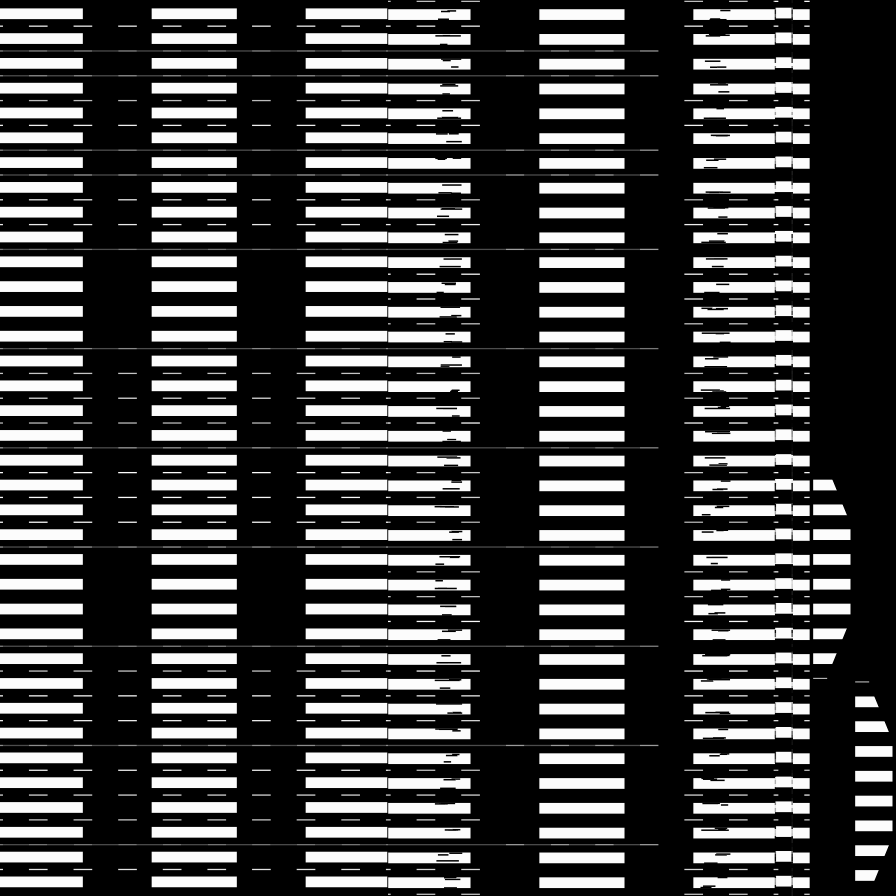
Reproduce this pattern procedurally as a WebGL 2 fragment shader.

```glsl
#version 300 es
precision highp float;
// White bars in 36 rows on black, built from a column tile laid side by side.
// Thin broken scan lines run between the rows; torn edges and seams add wear,
// and two bevelled stacks of short bars stand at the lower right.

#define GRID 768.0         // design units across the canvas
#define ROW_PITCH 21.26    // distance between bar rows
#define FIRST_ROW 11.8     // centre of the top row, from the top
#define BAR_HALF 4.6       // half the height of a bar
#define TILE_WIDTH 332.3
#define COLUMN_PITCH 132.0
#define COLUMN_WIDTH 73.0
#define FIELD_END 694.0    // right end of the tiled field
#define DASH_PITCH 38.25
#define DASH_WIDTH 16.0
#define DASH_HEIGHT 1.1

uniform vec2 u_resolution;
out vec4 fragColor;

float pixelSize;

float hash(vec2 p) {
  vec3 q = fract(vec3(p.xyx) * 0.1031);
  q += dot(q, q.yzx + 33.33);
  return fract((q.x + q.y) * q.z);
}

// Box-filtered coverage of the interval from a to b.
float span(float x, float a, float b) {
  float h = 0.5 * pixelSize;
  return max(0.0, min(b, x + h) - max(a, x - h)) / pixelSize;
}

float band(float x, float halfWidth) {
  return span(x, -halfWidth, halfWidth);
}

// Signed distance from the nearest row centre.
float rowOffset(float y) {
  return mod(y - FIRST_ROW + 0.5 * ROW_PITCH, ROW_PITCH) - 0.5 * ROW_PITCH;
}

// Short ragged cuts near the upper or lower edge of a bar.
float tears(float x, float y, float row, float start, float end) {
  float cut = 0.0;
  for (int i = 0; i < 3; i++) {
    vec2 seed = vec2(row + 7.0, start + float(i) * 13.0);
    float a = mix(start, end - 8.0, hash(seed));
    float b = mix(a + 6.0, end, hash(seed + 3.7));
    float side = hash(seed + 5.3) < 0.6 ? -1.0 : 1.0;
    float level = side * mix(2.4, 4.6, hash(seed + 9.1));
    cut = max(cut, span(x, a, b) * band(y - level, 0.65));
  }
  return cut;
}

// Bars of the tiled field with its seams and tears.
float barField(vec2 p, float tile, float local) {
  float shift = tile < 0.5 ? 0.0 : 0.7;
  if (tile > 1.5 && p.x < 680.0) shift = -0.6;
  float y = rowOffset(p.y - shift);
  float row = floor((p.y - shift - FIRST_ROW) / ROW_PITCH + 0.5);
  float x = mod(local + 2.0 + 20.0, COLUMN_PITCH) - 20.0;
  float bars = span(x, 0.0, COLUMN_WIDTH) * band(y, BAR_HALF);
  if (tile > 0.5 && tile < 1.5) {
    bars *= 1.0 - tears(local, y, row, 40.0, 64.0);
    bars *= 1.0 - tears(local, y, row, 268.0, 294.0);
  }
  float seams = 0.8 * band(p.x - TILE_WIDTH, 0.5);
  float wear = hash(vec2(floor(p.y / 3.0), 4.0));
  seams += wear * (band(p.x - 2.0 * TILE_WIDTH, 0.6) + band(p.x - 679.0, 0.7));
  return bars * (1.0 - min(seams, 1.0)) + 0.15 * wear * band(p.x - 679.0, 0.5);
}

// Broken scan lines halfway between the bars, in a slow cycle of strengths.
float scanLines(vec2 p, float tile, float local) {
  float row = floor((p.y - FIRST_ROW) / ROW_PITCH);
  float y = rowOffset(p.y - 0.5 * ROW_PITCH);
  bool faint = mod(row, 4.0) == 1.0 || row == 2.0 || row == 6.0;
  bool left = tile < 0.5;
  bool quiet = row < 0.0 || row > 34.0 ||
    (row > 9.0 && row < 25.0 && mod(row - 10.0, 12.0) < 3.0);
  bool middle = local > 85.0 && local < 245.0;
  float gate = left ? float(!quiet) : float(middle == faint);
  float dash = span(mod(local - 24.8 + 10.0, DASH_PITCH), 10.0, 10.0 + DASH_WIDTH);
  float strength = (faint ? 0.65 : 1.0) * mix(0.7, 1.0, hash(vec2(row + 2.0, tile)));
  float hairline = faint && p.x < 562.0 && row > 0.0 ? 0.3 : 0.0;
  float line = max(dash * gate * strength, hairline);
  return line * band(y, 0.5 * DASH_HEIGHT);
}

// Stack of short bars whose right side is bevelled at top and bottom.
float bevelStack(vec2 p, vec2 center, float shift, float tickSide) {
  float dy = p.y - center.y;
  float edge = 32.0 - 0.41 * max(abs(dy) - 41.0, 0.0);
  float x = p.x - center.x;
  float bars = span(x, 0.0, edge) * band(rowOffset(p.y - shift), BAR_HALF) * band(dy, 82.0);
  float tick = span(x, 0.0, 12.0) * band(dy - tickSide * 91.5, 0.5);
  return max(bars, 0.7 * tick);
}

void main() {
  pixelSize = GRID / min(u_resolution.x, u_resolution.y);
  vec2 p = gl_FragCoord.xy / u_resolution * GRID;
  p.y = GRID - p.y;
  float tile = floor(p.x / TILE_WIDTH);
  float local = p.x - tile * TILE_WIDTH;
  float light = max(barField(p, tile, local), scanLines(p, tile, local));
  light *= span(p.x, -10.0, FIELD_END);
  light = max(light, bevelStack(p, vec2(697.0, 490.0), 0.0, 1.0));
  light = max(light, bevelStack(p, vec2(733.0, 676.0), -5.5, -1.0));
  fragColor = vec4(vec3(0.99 * light), 1.0);
}
```
